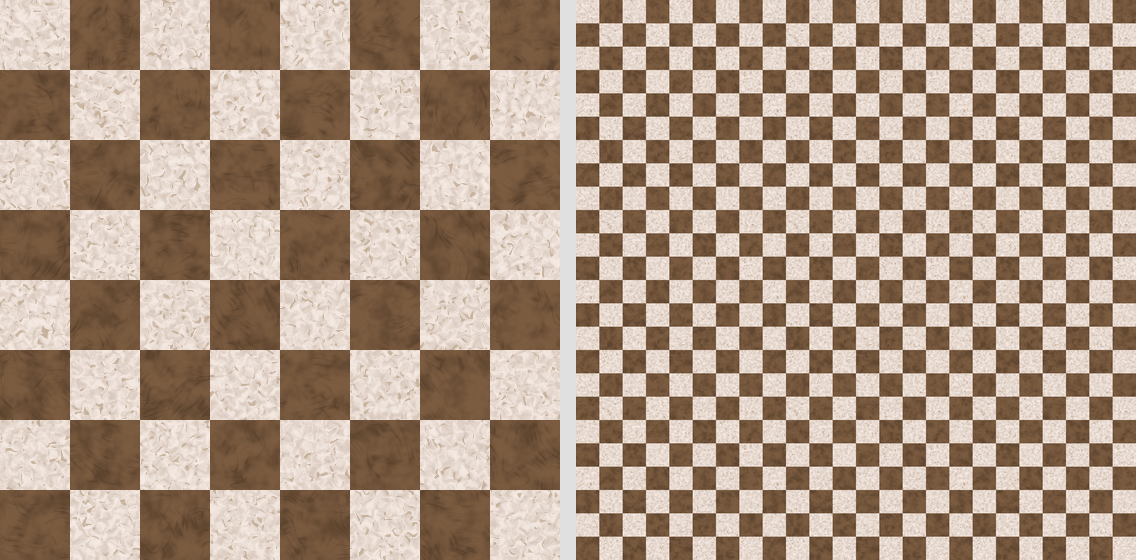
Left: one tile. Right: repeated 3 by 3.
A WebGL 2 fragment shader for this pattern:

```glsl
#version 300 es
precision highp float;
// Checkerboard of brushed brown and speckled cream squares, tiling on all sides.

uniform vec2 u_resolution;
out vec4 fragColor;

const float PI = 3.14159265;
const float SQUARES = 8.0;            // squares across and down
const vec3 BROWN_LIGHT = vec3(0.485, 0.362, 0.254);
const vec3 BROWN_DARK  = vec3(0.390, 0.285, 0.195);
const vec3 CREAM_LIGHT = vec3(0.960, 0.918, 0.890);
const vec3 CREAM_SHADE = vec3(0.845, 0.780, 0.735);
const vec3 SPECK_TAN   = vec3(0.740, 0.650, 0.550);
const float BLOTCH_FREQ = 24.0;       // noise frequencies, per canvas
const float GRAIN_FREQ  = 72.0;
const float SPECK_FREQ  = 120.0;
const float CLUSTER_FREQ = 36.0;
const float STROKE_DENSITY = 22.0;    // brush bristles per square
const float STROKE_STRETCH = 7.0;     // stroke length over width
const float STROKE_DEPTH = 0.85;
const float SPECK_DEPTH = 0.75;

// Integer hash of a lattice point, 0 to 1
float hash(vec2 p, float seed) {
    uvec3 v = uvec3(ivec3(vec3(p, seed)) + 4096);
    uint h = v.x * 1597334673u ^ v.y * 3812015801u ^ v.z * 2798796415u;
    h = (h ^ (h >> 16)) * 2246822519u;
    h = (h ^ (h >> 13)) * 3266489917u;
    return float((h ^ (h >> 16)) >> 8) / 16777216.0;
}

// Contribution of one lattice corner, wrapped to the period
float corner(vec2 lattice, vec2 offset, float period, float seed) {
    float angle = 2.0 * PI * hash(mod(lattice, period), seed);
    return dot(vec2(cos(angle), sin(angle)), offset);
}

// Periodic gradient noise, about -0.7 to 0.7
float noise(vec2 p, float period, float seed) {
    vec2 i = floor(p), f = p - i;
    vec2 u = f * f * f * (f * (f * 6.0 - 15.0) + 10.0);
    vec2 x = vec2(1.0, 0.0), y = vec2(0.0, 1.0);
    float low  = mix(corner(i, f, period, seed), corner(i + x, f - x, period, seed), u.x);
    float high = mix(corner(i + y, f - y, period, seed), corner(i + 1.0, f - 1.0, period, seed), u.x);
    return mix(low, high, u.y);
}

// Three wrapping octaves over the unit canvas
float fbm(vec2 uv, float freq, float seed) {
    float sum = 0.0, gain = 1.0;
    for (int k = 0; k < 3; k++) {
        sum += gain * noise(uv * freq, freq, seed + float(k));
        freq *= 2.0;
        gain *= 0.62;
    }
    return sum;
}

// Patches of slightly curved bristle marks, in a new direction per square
float strokes(vec2 uv, vec2 cell, float seed) {
    vec2 local = uv * SQUARES - cell - 0.5;
    float angle = 2.0 * PI * hash(cell, seed) + 0.9 * noise(uv * 16.0, 16.0, seed + 1.0);
    float c = cos(angle), s = sin(angle);
    vec2 q = mat2(c, -s, s, c) * local * STROKE_DENSITY;
    q.x /= STROKE_STRETCH;
    float bristle = noise(q + 40.0 * cell, 1024.0, seed + 2.0);
    float patchMask = smoothstep(-0.05, 0.3, noise(uv * 20.0, 20.0, seed + 3.0));
    return smoothstep(0.0, 0.45, bristle) * patchMask;
}

vec3 brownSquare(vec2 uv, vec2 cell) {
    float tone = 0.16 * (hash(cell, 5.0) - 0.5);
    float blotch = fbm(uv, BLOTCH_FREQ, 10.0);
    float shade = smoothstep(-0.5, 0.85, blotch) + tone;
    float marks = 0.0;
    for (int k = 0; k < 3; k++)
        marks = max(marks, strokes(uv, cell, 20.0 + 10.0 * float(k)));
    shade += STROKE_DEPTH * marks * (0.45 + 0.5 * shade);
    return mix(BROWN_LIGHT, BROWN_DARK, clamp(shade, 0.0, 1.25));
}

vec3 creamSquare(vec2 uv, vec2 cell) {
    // Bend the grain into short flakes
    vec2 bend = vec2(noise(uv * 64.0, 64.0, 60.0), noise(uv * 64.0, 64.0, 61.0)) / 90.0;
    float grain = fbm(uv + bend, GRAIN_FREQ, 70.0);
    float shade = smoothstep(-0.7, 0.85, grain) + 0.06 * (hash(cell, 6.0) - 0.5);
    vec3 color = mix(CREAM_LIGHT, CREAM_SHADE, shade);
    // Tan specks gathered in loose clusters
    float cluster = noise(uv * CLUSTER_FREQ, CLUSTER_FREQ, 80.0);
    float speck = noise((uv + bend) * SPECK_FREQ, SPECK_FREQ, 81.0);
    float amount = smoothstep(0.27, 0.5, speck + 0.45 * cluster);
    return mix(color, SPECK_TAN, SPECK_DEPTH * amount);
}

void main() {
    vec2 uv = gl_FragCoord.xy / u_resolution;
    vec2 board = uv * SQUARES;
    vec2 cell = mod(floor(board), SQUARES);
    // Signed checker with edges one pixel wide
    vec2 halfPixel = 0.5 * SQUARES / u_resolution;
    vec2 side = clamp(sin(PI * board) / (PI * halfPixel), -1.0, 1.0);
    float brown = 0.5 + 0.5 * side.x * side.y;
    fragColor = vec4(mix(creamSquare(uv, cell), brownSquare(uv, cell), brown), 1.0);
}
```
